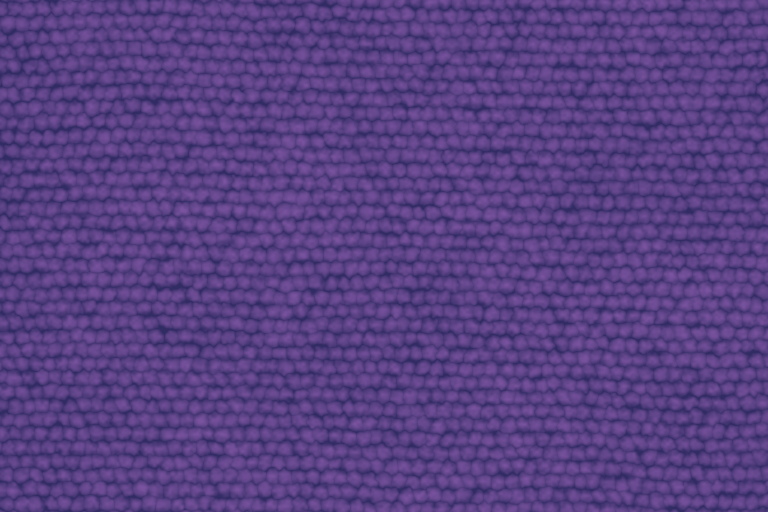
Reproduce this texture procedurally as a WebGL 1 fragment shader.

```glsl
precision highp float;
// Purple knitted cloth: staggered rows of plump, fuzzy wool stitches.

uniform vec2 u_resolution;

const vec2 STITCHES = vec2(55.0, 36.0);     // repeats across and down
const vec2 STITCH_RADIUS = vec2(0.69, 0.57); // in cells
const vec3 SHADOW_COLOR = vec3(0.23, 0.19, 0.42);
const vec3 LIGHT_COLOR = vec3(0.45, 0.31, 0.60);
const float ROW_DROP = 0.8;     // rows sink towards the right, in cells
const float ROW_WAVE = 0.55;    // slow wander of the rows
const float JITTER = 0.20;      // stitch displacement
const float SIZE_SPREAD = 0.16;
const float SLANT = 0.45;
const float TOP_LIGHT = 0.28;
const float TONE_SPREAD = 0.16; // brightness between stitches
const float FUZZ = 0.34;
const float FRAY = 0.24;        // raggedness of stitch outlines
const float CLOUD = 0.14;       // broad uneven tone
const float VIGNETTE = 0.16;

float hash(vec2 p) {
  vec3 q = fract(vec3(p.xyx) * 0.1031);
  q += dot(q, q.yzx + 33.33);
  return fract((q.x + q.y) * q.z);
}

float noise(vec2 p) {
  vec2 i = floor(p);
  vec2 f = fract(p);
  f = f * f * (3.0 - 2.0 * f);
  float low = mix(hash(i), hash(i + vec2(1.0, 0.0)), f.x);
  float high = mix(hash(i + vec2(0.0, 1.0)), hash(i + vec2(1.0, 1.0)), f.x);
  return mix(low, high, f.y);
}

float signedNoise(vec2 p) {
  return noise(p + 200.0) - 0.5;
}

// Lit height of one stitch; offset is measured from its cell centre.
float stitchHeight(vec2 offset, vec2 id) {
  vec2 key = id + 100.0;
  vec2 shift = vec2(hash(key), hash(key + 37.0)) - 0.5;
  vec2 d = offset - JITTER * shift;
  d.x += SLANT * (hash(key + 71.0) - 0.5) * d.y;
  d /= STITCH_RADIUS * (1.0 + SIZE_SPREAD * (hash(key + 113.0) - 0.5));
  float tone = TONE_SPREAD * (hash(key + 151.0) - 0.5);
  return 1.0 - dot(d, d) + TOP_LIGHT * d.y + tone;
}

// Highest of the neighbouring stitches, with odd rows moved half a cell.
float knitHeight(vec2 p) {
  float height = -1.0;
  float row = floor(p.y);
  for (int j = -1; j <= 1; j++) {
    float y = row + float(j);
    float stagger = 0.5 * mod(y, 2.0);
    float column = floor(p.x - stagger);
    for (int i = -1; i <= 1; i++) {
      vec2 id = vec2(column + float(i), y);
      vec2 center = id + 0.5 + vec2(stagger, 0.0);
      height = max(height, stitchHeight(p - center, id));
    }
  }
  return height;
}

void main() {
  vec2 uv = gl_FragCoord.xy / u_resolution;
  vec2 p = uv * STITCHES;

  // Tilt and wander of the rows, then frayed outlines
  vec2 cloth = p;
  cloth.y += ROW_DROP * uv.x + ROW_WAVE * signedNoise(p * vec2(0.10, 0.06));
  cloth.x += ROW_WAVE * signedNoise(p * 0.09 + 60.0);
  vec2 fray = vec2(signedNoise(p * 3.0), signedNoise(p * 3.0 + 80.0));
  float tone = 0.95 * knitHeight(cloth + FRAY * fray) - 0.03;

  // Wool fibres at two scales
  float fibres = 0.6 * signedNoise(p * vec2(2.6, 3.4) + 30.0)
               + 0.6 * signedNoise(p * vec2(4.6, 5.2) + 140.0);
  tone += FUZZ * fibres;

  // Broad variation and darker borders
  tone += CLOUD * signedNoise(p * 0.14 + 17.0);
  vec2 fromCenter = uv - 0.5;
  tone += VIGNETTE * (0.15 - dot(fromCenter, fromCenter));

  tone = clamp(tone, -0.15, 1.12);
  gl_FragColor = vec4(mix(SHADOW_COLOR, LIGHT_COLOR, tone), 1.0);
}
```
